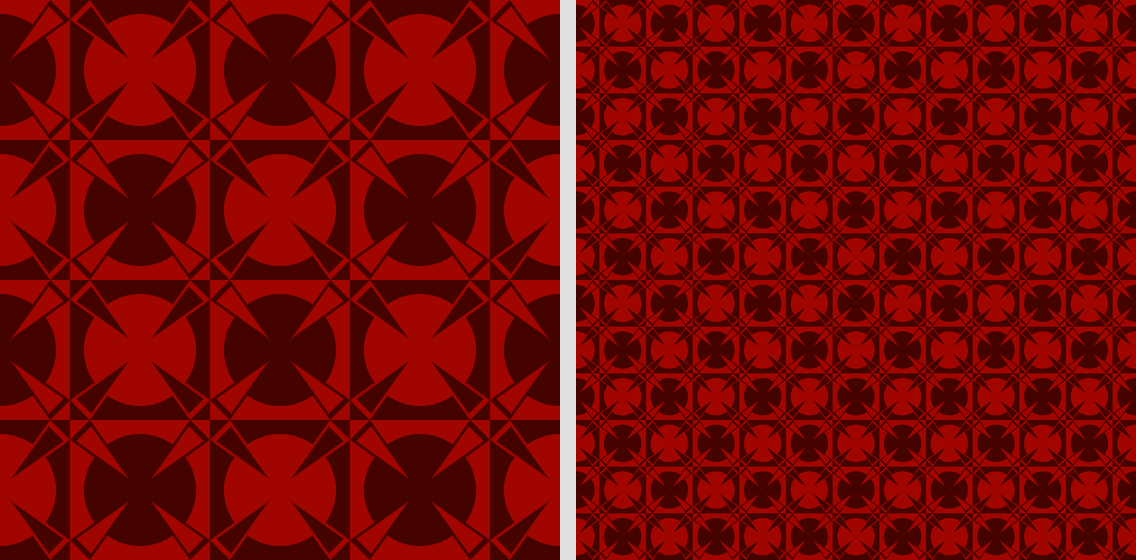
Left: one tile. Right: repeated 3 by 3.
Give the GLSL for this pattern, as a WebGL 1 fragment shader.

```glsl
precision highp float;
// Counterchanged checkerboard of discs, each cut by four diagonal outlined spikes.

#define CELLS 4.0          // repeats across and down
#define DISC_RADIUS 0.4    // lengths below are in cell widths
#define SPIKE_SLOPE 0.1655 // half width gained per unit of length
#define OUTER_BASE 0.607   // distance of the outline base from the cell centre
#define INNER_TIP 0.1167
#define INNER_BASE 0.568
#define RED vec3(0.63, 0.02, 0.0)
#define DARK vec3(0.27, 0.01, 0.0)

uniform vec2 u_resolution;

// Signed distance bound of a triangle along +x, symmetric about the x axis.
float spike(vec2 p, float tip, float base) {
  float side = (abs(p.y) - SPIKE_SLOPE * (p.x - tip)) / sqrt(1.0 + SPIKE_SLOPE * SPIKE_SLOPE);
  return max(side, p.x - base);
}

// Negative inside the disc and spike outlines, positive in the ground and spike cores.
float motif(vec2 p) {
  vec2 a = abs(p);
  vec2 diagonal = vec2(a.x + a.y, a.x - a.y) * sqrt(0.5);
  float disc = length(p) - DISC_RADIUS;
  float outer = spike(diagonal, 0.0, OUTER_BASE);
  float inner = spike(diagonal, INNER_TIP, INNER_BASE);
  return max(min(disc, outer), -inner);
}

// Square wave of +1 and -1 per axis, smoothed over one pixel at cell borders.
vec2 stripes(vec2 q, float pixel) {
  vec2 parity = 1.0 - 2.0 * mod(floor(q), 2.0);
  vec2 border = 0.5 - abs(fract(q) - 0.5);
  return parity * clamp(2.0 * border / pixel, 0.0, 1.0);
}

void main() {
  float pixel = CELLS / min(u_resolution.x, u_resolution.y);

  // Half a cell of shift puts disc centres on the left and right edges.
  vec2 q = gl_FragCoord.xy / u_resolution * CELLS + vec2(0.5, 0.0);

  // Swap figure and ground in alternate cells.
  float figure = clamp(-2.0 * motif(fract(q) - 0.5) / pixel, -1.0, 1.0);
  vec2 wave = stripes(q, pixel);
  float tone = figure * wave.x * wave.y;

  gl_FragColor = vec4(mix(DARK, RED, 0.5 + 0.5 * tone), 1.0);
}
```
